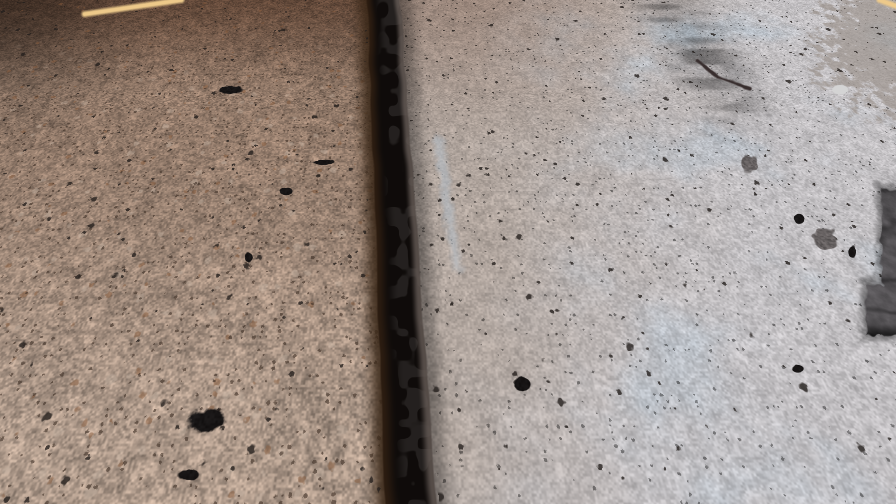
Give the GLSL for this texture, as a Shadertoy shader.

```glsl
// Two weathered concrete slabs split by a dark, debris-filled joint.

float hash(vec2 p) {
  vec3 a = fract(p.xyx * .1031);
  a += dot(a, a.yzx + 33.33);
  return fract((a.x + a.y) * a.z);
}

float noise(vec2 p) {
  vec2 i = floor(p), f = fract(p);
  f = f * f * (3. - 2. * f);
  return mix(mix(hash(i), hash(i + vec2(1, 0)), f.x),
             mix(hash(i + vec2(0, 1)), hash(i + 1.), f.x), f.y);
}

float fbm(vec2 p) {
  float sum = 0., amp = .53;
  for (int i = 0; i < 4; i++) {
    sum += amp * noise(p);
    p = mat2(1.6, 1.2, -1.2, 1.6) * p + 7.3;
    amp *= .5;
  }
  return sum;
}

// One jittered, ragged spot in a share of the grid cells
float spots(vec2 p, float share) {
  vec2 id = floor(p);
  vec2 centre = .35 + .3 * vec2(hash(id + 11.7), hash(id + 47.1));
  float radius = mix(.1, .3, hash(id + 83.9));
  float d = length(fract(p) - centre) + .25 * (noise(p * 5.) - .5);
  return step(hash(id), share) * smoothstep(radius + .1, radius - .1, d);
}

float segment(vec2 p, vec2 a, vec2 b) {
  vec2 ab = b - a;
  return length(p - a - ab * clamp(dot(p - a, ab) / dot(ab, ab), 0., 1.));
}

float box(vec2 p, vec2 halfSize) {
  vec2 d = abs(p) - halfSize;
  return max(d.x, d.y);
}

// Loose crumbs: centre, then horizontal and vertical radius
const vec4 crumbs[10] = vec4[10](
  vec4(.412, .167, .036, .023), vec4(1.035, .238, .015, .012),
  vec4(.567, .62, .012, .007), vec4(.493, .49, .008, .011),
  vec4(.458, .822, .026, .007), vec4(.64, .678, .024, .005),
  vec4(.375, .058, .02, .01), vec4(1.586, .565, .01, .011),
  vec4(1.692, .502, .008, .012), vec4(1.583, .268, .012, .008));

void mainImage(out vec4 fragColor, in vec2 fragCoord) {
  vec2 p = fragCoord / iResolution.y;
  float soft = 1.2 / iResolution.y;
  vec2 ground = vec2(p.x - .8, 1.6) / (1.9 - p.y);
  float cloud = fbm(ground * 9.) - .5;
  float mottle = fbm(ground * 70.) - .5;
  float grain = noise(ground * 380.) * .65 + noise(ground * 190.) * .35 - .5;
  float wobble = .004 * noise(vec2(p.y * 24., 3));
  float leftEdge = .762 - .035 * p.y + wobble;
  float rightEdge = .864 - .072 * p.y + wobble;

  // Left slab: warm exposed aggregate, darker far away
  vec3 warm = mix(vec3(.68, .6, .54), vec3(.57, .475, .41), smoothstep(.1, .85, p.y));
  warm = mix(warm, vec3(.38, .28, .22), smoothstep(.8, 1.02, p.y));
  warm *= 1. - .35 * smoothstep(.35, 0., length(p - vec2(0, 1)));
  warm *= 1. + .12 * cloud + .32 * mottle + .5 * grain;
  warm = mix(warm, vec3(.76, .69, .63), .45 * spots(ground * 50., .16) * smoothstep(1., .7, p.y));
  warm = mix(warm, vec3(.52, .35, .23), .5 * spots(ground * 70. + 31., .07));
  warm = mix(warm, vec3(.27, .21, .17), .65 * spots(ground * 130. + 5., .2));
  float roundOff = smoothstep(leftEdge - .055, leftEdge, p.x);
  warm = mix(warm, vec3(.22, .15, .09), roundOff * roundOff * .85);

  // Right slab: cool, smoother, brownish near the joint and top
  vec3 cool = mix(vec3(.69, .645, .615), vec3(.76, .75, .76),
                  smoothstep(.75, 1.4, p.x - .2 * p.y + .3 * cloud));
  cool = mix(cool, vec3(.58, .49, .44), .75 * smoothstep(.68, 1.05, p.y) * smoothstep(1.4, .9, p.x));
  cool = mix(cool, vec3(.7, .76, .81), smoothstep(0., .6, cloud) * smoothstep(.9, 1.4, p.x));
  cool *= 1. + .16 * mottle + .27 * grain;
  cool *= 1. - .4 * spots(ground * 150. + 17., .1);

  // Streaked stain, worn corner and chalky blue line
  float streaks = smoothstep(.35, .7, noise(p * vec2(10, 75)));
  float stain = smoothstep(.12, 0., abs(p.x + .55 * p.y - 1.88)) * smoothstep(.65, .9, p.y);
  cool *= 1. - stain * (.12 + .3 * streaks);
  float worn = length(p - vec2(1.76, .92)) + .2 * mottle;
  cool = mix(cool, vec3(.6, .56, .53), .6 * smoothstep(.15, .1, worn));
  float chalk = segment(p, vec2(.87, .718), vec2(.907, .468)) + .016 * mottle;
  cool = mix(cool, vec3(.71, .75, .79), .55 * smoothstep(.018, 0., chalk));
  cool *= mix(.66, 1., smoothstep(0., .045, p.x - rightEdge));

  // Joint: black depth with dim lumps and a faintly lit right wall
  float across = (p.x - leftEdge) / (rightEdge - leftEdge);
  vec3 joint = mix(vec3(.17, .11, .065), vec3(.06, .045, .04), smoothstep(0., .3, across));
  joint += .08 * smoothstep(.5, .62, noise(p * 50.)) * smoothstep(.2, .5, across);
  joint = mix(joint, vec3(.4, .36, .34), .8 * smoothstep(.76, .95, across));
  vec3 color = mix(warm, joint, smoothstep(-soft, soft, p.x - leftEdge));
  color = mix(color, cool, smoothstep(-soft, soft, p.x - rightEdge));

  // Loose specks and larger crumbs
  float slab = step(.55, abs(across - .5));
  float specks = max(spots(ground * 62. + 63., .022), spots(ground * 100. + 9., .03));
  color = mix(color, vec3(.14, .12, .11), .8 * slab * specks);
  for (int i = 0; i < 10; i++) {
    float d = length((p - crumbs[i].xy) / crumbs[i].zw) + .9 * mottle;
    color = mix(color, vec3(.09, .08, .08) + .06 * grain, smoothstep(1.1, .8, d));
  }

  // Grey pebbles, a pale chip and a twig
  float ragged = .012 * (noise(p * 90.) - .5);
  float pebble = min(length(p - vec2(1.486, .678)), length(p - vec2(1.637, .525)) - .005) - .017 + ragged;
  color = mix(color, vec3(.4, .38, .38) * (1. + .5 * grain), smoothstep(soft, -soft, pebble));
  float pale = length((p - vec2(1.667, .822)) * vec2(1, 1.7)) - .016;
  color = mix(color, vec3(.83), smoothstep(soft, -soft, pale));
  vec2 bend = vec2(1.424, .847);
  float twig = min(segment(p, vec2(1.384, .88), bend), segment(p, bend, vec2(1.488, .824)));
  color = mix(color, vec3(.22, .18, .18), smoothstep(.003 + soft, .001, twig + ragged * .3));

  // Broken dark block
  float block = min(box(p - vec2(1.8, .48), vec2(.05, .145)), box(p - vec2(1.77, .385), vec2(.052, .05))) + ragged;
  color *= 1. - .35 * smoothstep(.02, 0., block);
  vec3 stone = vec3(.33, .32, .33) * (1. + .6 * mottle) * mix(.4, 1., smoothstep(.335, .36, p.y));
  stone *= .7 + .3 * smoothstep(0., .15, abs(fract(p.y * 14. + 1.5 * cloud) - .5));
  color = mix(color, stone, smoothstep(soft, -soft, block));

  // Sunlit yellow slivers
  float sun = min(segment(p, vec2(.168, .972), vec2(.36, 1)), segment(p, vec2(1.745, 1), vec2(1.8, .98)));
  color = mix(color, vec3(.93, .79, .54), smoothstep(.007 + soft, .004 - soft, sun));
  fragColor = vec4(color, 1);
}
```
